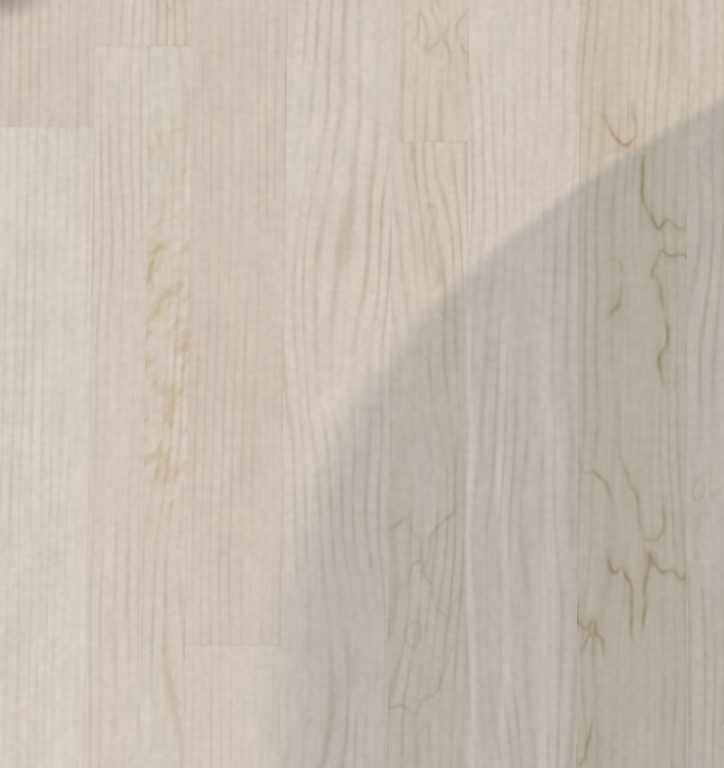
Write a Shadertoy shader that draws this texture.

```glsl
const int PLANKS = 9;
const float LEFT_EDGE[9]    = float[9](-1.0, .125, .196, .252, .375, .513, .611, .755, .895);
const float JOINT_HEIGHT[9] = float[9](.835, .94, .94, .16, -1., .815, -1., -1., -1.);
const float WARMTH_ABOVE[9] = float[9](.90, .45, .50, .95, .35, .50, .45, .65, .55);
const float WARMTH_BELOW[9] = float[9](.08, .45, .28, .55, .35, .45, .40, .40, .60);
const float GRAIN_WAVE[9]   = float[9](.15, .50, .80, .12, 1., 1., .7, .7, .8);
const float FIGURE[9]       = float[9](.0, .0, .40, .0, .12, .45, .10, 1., .25);

const vec3 PALE_WOOD   = vec3(.848, .803, .757);
const vec3 PINK_WOOD   = vec3(.818, .757, .705);
const vec3 HONEY_TINT  = vec3(.970, .972, .948);
const vec3 GRAIN_TINT  = vec3(.930, .908, .885);
const vec3 VEIN_TINT   = vec3(.85, .79, .70);
const vec3 AMBER_TINT  = vec3(.96, .93, .87);
const vec3 STREAK_TINT = vec3(1.07, 1.085, 1.11);
const vec3 SHADE_TINT  = vec3(.890, .903, .910);
const float BOARD_LEAN    = .018;
const float RING_DENSITY  = 56.;
const float FIBRE_DENSITY = 170.;
const float GRIT_DENSITY  = 95.;
const float VEIN_WIDTH    = .0030;
const float SEAM_WIDTH    = .0040;
const float TAU = 6.2831853;

vec2 gradientAt(vec2 cell) {
    vec3 p = fract(vec3(cell.xyx) * vec3(.1031, .1030, .0973));
    p += dot(p, p.yzx + 33.33);
    float angle = TAU * fract((p.x + p.y) * p.z);
    return vec2(cos(angle), sin(angle));
}

float gradientNoise(vec2 p) {
    vec2 i = floor(p), f = fract(p);
    vec2 u = f * f * f * (f * (f * 6. - 15.) + 10.);
    float a = dot(gradientAt(i), f);
    float b = dot(gradientAt(i + vec2(1, 0)), f - vec2(1, 0));
    float c = dot(gradientAt(i + vec2(0, 1)), f - vec2(0, 1));
    float d = dot(gradientAt(i + vec2(1, 1)), f - vec2(1, 1));
    return mix(mix(a, b, u.x), mix(c, d, u.x), u.y);
}

float fractalNoise(vec2 p) {
    return gradientNoise(p) + .5 * gradientNoise(p * 2.03 + 17.) + .25 * gradientNoise(p * 4.1 + 41.);
}

// Growth rings running up the board, bent by slow noise; straight grain is denser
float growthRings(vec2 p, float wave, vec2 seed) {
    float bend = 3.4 * gradientNoise(p * vec2(6., 1.7) + seed)
               + .8 * gradientNoise(p * vec2(14., 6.) + seed);
    float density = RING_DENSITY * mix(1.5, 1., wave);
    float phase = p.x * density + wave * bend + .6 * gradientNoise(p * vec2(30., 2.));
    float ring = pow(.5 + .5 * sin(TAU * phase), 2.8);
    float strength = .5 + 1.3 * gradientNoise(p * vec2(15., 3.5) + seed + 9.)
                   + .5 * gradientNoise(p * vec2(60., 24.) + seed);
    return ring * clamp(strength, .0, 1.) * mix(.4, 1., wave);
}

// Fine broken outlines of knots, kept at an even width
float burlField(vec2 p, vec2 seed) {
    return fractalNoise(p * vec2(13., 6.) + seed + 3.);
}

float figureVeins(vec2 p, vec2 seed) {
    const vec2 STEP = vec2(.001, 0.);
    float field = burlField(p, seed);
    vec2 slope = vec2(burlField(p + STEP.xy, seed), burlField(p + STEP.yx, seed)) - field;
    float dist = abs(field - .10) / max(length(slope) / STEP.x, 4.);
    float line = exp(-dist * dist / (VEIN_WIDTH * VEIN_WIDTH));
    float halo = .25 * exp(-dist / (4. * VEIN_WIDTH));
    float patches = smoothstep(-.15, .3, gradientNoise(p * vec2(9., 7.) + seed + 25.));
    float breaks = clamp(.75 + 1.3 * gradientNoise(p * vec2(45., 38.) + seed), 0., 1.);
    return (line * breaks + halo) * patches;
}

// Slanted amber flames in the narrow figured strip
float amberFlames(vec2 p) {
    vec2 q = vec2(p.x * 20. + p.y * 8., p.y * 34. - p.x * 32.);
    float flame = smoothstep(-.15, .55, fractalNoise(q));
    return flame * smoothstep(.28, .42, p.y) * smoothstep(.98, .6, p.y);
}

// Wavy pale streaks in the lower boards
float paleStreaks(vec2 p) {
    float sum = 0.;
    for (int k = 0; k < 3; k++) {
        float id = float(k);
        float center = .614 + .05 * id + .018 * gradientNoise(vec2(id * 7.3 + .4, p.y * 4.));
        float width = .0045 + .002 * id;
        float d = (p.x - center) / width;
        sum += exp(-d * d) * (.9 - .22 * id);
    }
    return sum * smoothstep(.75, .5, p.y) * (.75 + .8 * gradientNoise(p * vec2(20., 12.)));
}

// Curved soft shadow spreading from the lower right
float castShadow(vec2 p) {
    float y = max(p.y, 0.);
    float edge = .362 + .853 * pow(y, 2.8);
    float slope = 2.39 * pow(y, 1.8);
    float dist = (p.x - edge) / sqrt(1. + slope * slope);
    float softness = mix(.06, .009, smoothstep(.1, .75, y));
    return smoothstep(-softness, softness, dist);
}

void mainImage(out vec4 fragColor, in vec2 fragCoord) {
    vec2 uv = fragCoord / iResolution.y;
    vec2 p = uv;
    p.x += BOARD_LEAN * (1. - uv.y) * (1. - uv.x);

    // Board lookup
    int board = 0;
    float seam = 0.;
    for (int i = 1; i < PLANKS; i++) {
        if (p.x > LEFT_EDGE[i]) board = i;
        seam = max(seam, 1. - smoothstep(0., SEAM_WIDTH, abs(p.x - LEFT_EDGE[i])));
    }
    float toJoint = p.y - JOINT_HEIGHT[board];
    float above = smoothstep(-.003, .003, toJoint);
    float joint = 1. - smoothstep(0., SEAM_WIDTH, abs(toJoint));
    vec2 seed = vec2(float(board) * 13.7, step(0., toJoint) * 31.);

    // Wood tone
    float warmth = mix(WARMTH_BELOW[board], WARMTH_ABOVE[board], above);
    warmth += .4 * gradientNoise(p * vec2(16., 3.) + seed);
    vec3 color = mix(PALE_WOOD, PINK_WOOD, warmth);
    color *= mix(vec3(1.), HONEY_TINT, FIGURE[board]);

    // Grain, figure and streaks
    color *= mix(vec3(1.), GRAIN_TINT, growthRings(p, GRAIN_WAVE[board], seed));
    color *= mix(vec3(1.), VEIN_TINT, .7 * FIGURE[board] * figureVeins(p, seed));
    if (board == 2) color *= mix(vec3(1.), AMBER_TINT, amberFlames(p));
    color *= mix(vec3(1.), STREAK_TINT, paleStreaks(p));
    color *= 1. + .022 * gradientNoise(p * vec2(FIBRE_DENSITY, 9.) + seed);
    color *= 1. + .030 * fractalNoise(p * GRIT_DENSITY);
    color *= 1. + .02 * fractalNoise(p * vec2(28., 20.) + seed);
    color *= 1. - .012 * seam - .02 * joint;

    // Light
    color *= mix(vec3(1.), SHADE_TINT, castShadow(uv));
    color *= 1. - .2 * smoothstep(.06, 0., length((uv - vec2(0., 1.)) * vec2(.8, 2.)));
    fragColor = vec4(color, 1.);
}
```
